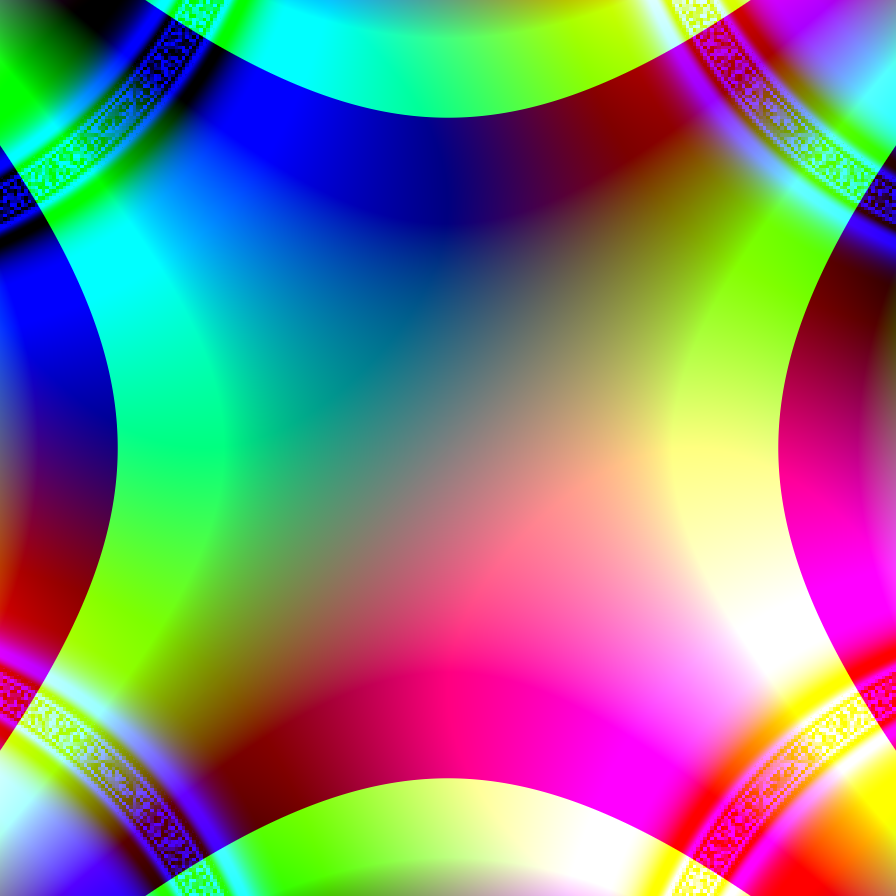
Give the GLSL for this background, as a WebGL 1 fragment shader.

```glsl
precision highp float;
// Abstract colour field: each channel is a separate wave over the plane.
// Red adds two sine waves, green is the tangent of a saddle (hyperbolic
// jumps), blue is a sine of a tangent whose poles dissolve into grain.

uniform vec2 u_resolution;

#define EXTENT 1.7        // half width of the plane shown
#define RED_FREQ 1.7      // frequency of the red waves
#define RED_GAIN 0.5
#define SADDLE_GAIN 0.57  // contrast of the green saddle
#define RIPPLE_GAIN 0.55  // contrast of the blue ripples
#define RIPPLE_FREQ 1.2   // ripple phase per unit of tangent
#define GRAIN_START 6.0   // tangent above which ripples turn to grain
#define GRAIN_CELLS 256.0 // grain cells across the canvas

// Canvas position from 0 to 1 mapped to the centred plane
vec2 toPlane(vec2 uv) {
  return (2.0 * uv - 1.0) * EXTENT;
}

// Tangent whose jump at each pole is softened over a small width
float softTan(float angle, float softness) {
  float c = cos(angle);
  return sin(angle) * c / (c * c + softness);
}

float redWave(vec2 q) {
  return RED_GAIN * (sin(RED_FREQ * q.x) - sin(RED_FREQ * q.y));
}

float greenSaddle(vec2 q, float pixel) {
  float softness = 1.1 * length(q) * pixel;
  return SADDLE_GAIN * softTan(q.x * q.x - q.y * q.y, softness);
}

float blueRipple(vec2 q, vec2 cell) {
  float slope = tan(q.x * q.y);
  // Close to a pole the phase is sampled once per grain cell
  if (abs(slope) > GRAIN_START) slope = tan(cell.x * cell.y);
  return -RIPPLE_GAIN * sin(RIPPLE_FREQ * slope);
}

void main() {
  vec2 uv = gl_FragCoord.xy / u_resolution;
  vec2 plane = toPlane(uv);
  vec2 cell = toPlane((floor(uv * GRAIN_CELLS) + 0.5) / GRAIN_CELLS);
  float pixel = 2.0 * EXTENT / min(u_resolution.x, u_resolution.y);

  vec3 waves = vec3(redWave(plane), greenSaddle(plane, pixel), blueRipple(plane, cell));
  gl_FragColor = vec4(clamp(0.5 + waves, 0.0, 1.0), 1.0);
}
```
